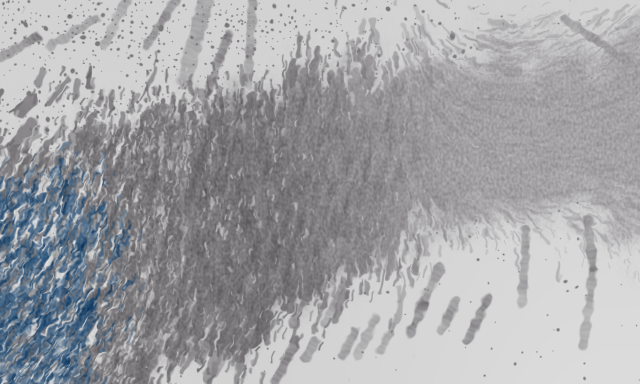
A WebGL 2 fragment shader for this background:

```glsl
#version 300 es
precision highp float;
// Sweeping band of grey brush strokes with a blue corner and splatter on pale paper.
uniform vec2 u_resolution;
out vec4 fragColor;

const vec3 PAPER = vec3(0.825, 0.825, 0.828);
const vec3 DARK_GREY = vec3(0.455, 0.445, 0.455);
const vec3 MID_GREY = vec3(0.62, 0.61, 0.62);
const vec3 DEEP_BLUE = vec3(0.07, 0.24, 0.40);
const vec3 SOFT_BLUE = vec3(0.34, 0.45, 0.56);

vec4 hash4(vec2 p) {
  vec4 q = fract(p.xyxy * vec4(0.1031, 0.1030, 0.0973, 0.1099));
  q += dot(q, q.wzxy + 33.33);
  return fract((q.xxyz + q.yzzw) * q.zywx);
}

float cornerGradient(vec2 cell, vec2 offset) {
  float a = 6.2832 * hash4(cell).x;
  return dot(vec2(cos(a), sin(a)), offset);
}

float gradientNoise(vec2 p) {
  vec2 i = floor(p), f = fract(p), w = f * f * (3.0 - 2.0 * f);
  vec2 e = vec2(1.0, 0.0);
  float low = mix(cornerGradient(i, f), cornerGradient(i + e, f - e), w.x);
  float high = mix(cornerGradient(i + e.yx, f - e.yx), cornerGradient(i + 1.0, f - 1.0), w.x);
  return mix(low, high, w.y);
}

// Distance to a segment in x, position along it in y.
vec2 segment(vec2 p, vec2 a, vec2 b) {
  vec2 d = b - a;
  float t = clamp(dot(p - a, d) / dot(d, d), 0.0, 1.0);
  return vec2(length(p - a - d * t), t);
}

float fade(float d, float px) { return 1.0 - smoothstep(-px, px, d); }

// Density of paint: high between the two edges of the band, with a sparse fringe.
float bandCover(vec2 p) {
  float top = 0.62 + 0.2 * p.x - 0.05 * smoothstep(1.2, 1.66, p.x);
  float bottom = 0.09 + 0.34 * smoothstep(0.4, 1.35, p.x)
    - 0.05 * smoothstep(1.5, 1.66, p.x) - 0.4 * (1.0 - smoothstep(0.2, 0.45, p.x));
  float depth = min(top - p.y, p.y - bottom);
  depth += 0.1 * gradientNoise(p * 7.0) + 0.07 * gradientNoise(p * 17.0 + 5.0);
  return 0.88 * smoothstep(-0.11, 0.12, depth) + 0.12 * smoothstep(-0.2, -0.02, depth);
}

// Strokes lean right, stand upright, then bend over towards the right side.
float strokeAngle(vec2 p) {
  float bend = smoothstep(0.95, 1.45, p.x) * smoothstep(0.28, 0.5, p.y);
  float lean = mix(1.08, 1.55, smoothstep(0.0, 0.6, p.x));
  return lean - 0.25 * (1.0 - smoothstep(0.15, 0.35, p.y)) + bend * (0.72 + 1.5 * p.y);
}

float blueCover(vec2 p) {
  float x = p.x + 0.14 * gradientNoise(p * 9.0);
  return (1.0 - smoothstep(0.16, 0.38, x)) * (1.0 - smoothstep(0.48, 0.62, p.y));
}

vec3 greyAt(vec2 p) { return mix(DARK_GREY, MID_GREY, smoothstep(0.6, 1.3, p.x + 0.2 * (p.y - 0.5))); }

// One jittered grid of strokes; light = 1 lays paper-coloured flecks instead.
vec3 strokeLayer(vec3 col, vec2 p, float cells, float seed, float light, float px) {
  vec2 g = p * cells, id = floor(g);
  for (int k = 0; k < 9; k++) {
    vec2 c = id + vec2(k % 3 - 1, k / 3 - 1);
    vec4 r = hash4(c + seed * 17.0), s = hash4(c + seed * 31.0 + 7.0);
    vec2 centre = c + 0.5 + (r.xy - 0.5) * 0.8, q = centre / cells;
    float leftSide = 1.0 - smoothstep(0.3, 0.8, q.x);
    float clump = smoothstep(-0.1, 0.4, gradientNoise(q * vec2(15.0, 8.0)));
    float chance = bandCover(q) * mix(0.85, 0.06 + (0.12 + 0.7 * clump) * leftSide, light);
    if (r.z > chance) continue;
    float fine = smoothstep(0.9, 1.4, q.x);
    float a = strokeAngle(q) + (r.w - 0.5) * 0.6;
    vec2 arm = vec2(cos(a), sin(a)) * mix(0.2, 0.82, s.x) * (1.0 - 0.45 * light);
    float radius = mix(0.08, 0.21, s.y) * mix(1.0, 0.5, fine) * (1.0 - 0.3 * light);
    vec2 d = segment(g, centre - arm, centre + arm);
    vec3 paint = greyAt(q) + (s.z - 0.5) * 0.09 + 0.03 * (d.y - 0.5);
    if (s.w < 0.8 * blueCover(q)) paint = mix(DEEP_BLUE, SOFT_BLUE, s.z);
    paint = mix(paint, PAPER - 0.12 * s.z, light);
    float alpha = mix(0.55, 0.92, r.x) * mix(1.0, 0.6, max(fine, 0.5 * light));
    col = mix(col, paint, alpha * fade(d.x - radius, 1.5 * px * cells));
  }
  return col;
}

// Long translucent mark with ribs along its length and a soft, fading tail.
vec3 longMark(vec3 col, vec2 p, vec4 ends, float radius, float strength, float px) {
  vec2 d = segment(p, ends.xy, ends.zw);
  float ribs = 0.03 * sin(d.y * length(ends.zw - ends.xy) * 420.0);
  float alpha = strength * (0.75 + 0.5 * gradientNoise(p * 25.0) + 0.25 * d.y);
  return mix(col, DARK_GREY + 0.02 + ribs, clamp(alpha, 0.0, 1.0) * fade(d.x - radius, 2.0 * px));
}

vec3 splatter(vec3 col, vec2 p, float cells, float px) {
  vec2 g = p * cells + 0.8 * vec2(gradientNoise(p * 8.0), gradientNoise(p * 8.0 + 30.0));
  vec4 r = hash4(floor(g) + cells);
  float region = smoothstep(0.5, 0.72, p.y) * (1.0 - smoothstep(0.5, 1.5, p.x));
  region = 0.03 + region * (0.25 + 0.6 * gradientNoise(p * 6.0 + 9.0));
  float d = length(fract(g) - 0.22 - 0.56 * r.xy) - mix(0.05, 0.2, r.w * r.w);
  return mix(col, DARK_GREY - 0.06, 0.8 * step(r.z, region) * fade(d, 1.3 * px * cells));
}

void main() {
  vec2 p = gl_FragCoord.xy / u_resolution.y;
  float px = 0.8 / u_resolution.y;
  vec3 col = PAPER + 0.035 * smoothstep(0.7, 1.6, p.x) * (1.0 - p.y);
  // Ragged brush edges
  vec2 q = p + 0.009 * vec2(gradientNoise(p * 50.0), gradientNoise(p * 50.0 + 40.0));

  col = splatter(col, p, 25.0, px);
  col = splatter(col, p, 43.0, px);
  col = splatter(col, p, 67.0, px);

  // Loose marks above and beside the band
  vec4 marks[11] = vec4[11](
    vec4(0.0, 0.85, 0.1, 0.905), vec4(0.13, 0.88, 0.25, 0.95), vec4(0.27, 0.88, 0.34, 1.02),
    vec4(0.38, 0.88, 0.47, 1.02), vec4(0.48, 0.79, 0.54, 1.02), vec4(0.54, 0.76, 0.595, 0.91),
    vec4(0.645, 0.78, 0.66, 1.02), vec4(1.47, 0.95, 1.65, 0.83), vec4(1.53, 0.43, 1.545, 0.3),
    vec4(1.52, 0.1, 1.545, 0.3), vec4(1.36, 0.21, 1.37, 0.4));
  for (int i = 0; i < 11; i++) {
    float strength = 0.45 + 0.4 * hash4(vec2(i, 3)).x;
    col = longMark(col, q, marks[i], i == 4 ? 0.02 : 0.011, strength, px);
  }
  // Falling marks under the band
  for (int i = 0; i < 15; i++) {
    vec4 r = hash4(vec2(i, 5));
    float x = 0.48 + 0.05 * float(i) + 0.04 * r.z;
    vec2 a = vec2(x, 0.16 * r.x + 0.12 * smoothstep(0.8, 1.2, x) * r.w);
    vec4 ends = vec4(a, a + vec2(0.035, 0.07) * (0.6 + r.y));
    col = longMark(col, q, ends, 0.007 + 0.006 * r.w, 0.45 + 0.45 * r.z, px);
  }

  // Body of the band, built from coarse to fine
  float cover = bandCover(p);
  col = mix(col, greyAt(p), 0.85 * cover * cover * smoothstep(0.25, 0.6, p.x));
  for (int i = 0; i < 7; i++) {
    float level = float(i);
    col = strokeLayer(col, q, 13.0 * pow(1.27, level), level + 1.0, 0.0, px);
    if (i > 3) col = strokeLayer(col, q, 9.0 * level, level + 20.0, 1.0, px);
  }

  // Dry pigment grain and vertical streaks
  float upright = 1.0 - smoothstep(0.9, 1.3, p.x);
  col += 0.09 * cover * gradientNoise(p * vec2(150.0, 110.0));
  col += 0.08 * cover * upright * gradientNoise((p - vec2(0.2 * p.y, 0.0)) * vec2(60.0, 13.0));
  fragColor = vec4(clamp(col, 0.0, 1.0), 1.0);
}
```
